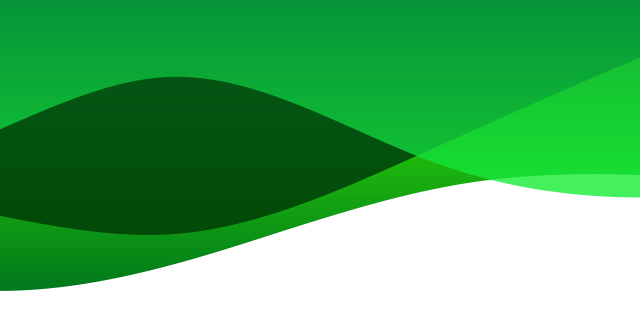
This background is drawn by a Shadertoy shader. Its source:

```glsl
// Overlapping translucent green waves above a white lower ground.
// Three smooth curves, built from cubic Hermite spans, split the canvas into
// regions; each region has a vertical gradient and is blended by coverage.

const vec3 WHITE      = vec3(1.0);
const vec3 SKY_TOP    = vec3(0.022, 0.580, 0.225);
const vec3 SKY_LOW    = vec3(0.065, 0.745, 0.200);
const vec3 DARK_TOP   = vec3(0.015, 0.335, 0.080);
const vec3 DARK_LOW   = vec3(0.008, 0.290, 0.020);
const vec3 BRIGHT_TOP = vec3(0.085, 0.760, 0.200);
const vec3 BRIGHT_LOW = vec3(0.090, 0.870, 0.190);
const vec3 LEAF_TOP   = vec3(0.115, 0.720, 0.050);
const vec3 LEAF_LOW   = vec3(0.000, 0.470, 0.110);
const vec3 PALE       = vec3(0.270, 0.940, 0.370);

// Cubic through two knots, each given as (x, height, slope)
float hermite(float x, vec3 k0, vec3 k1) {
    float span = k1.x - k0.x;
    float t = (x - k0.x) / span;
    float s = 1.0 - t;
    float ease = t * t * (3.0 - 2.0 * t);
    return mix(k0.y, k1.y, ease) + span * t * s * (s * k0.z - t * k1.z);
}

// Smooth curve of three spans
float wave(float x, vec3 k0, vec3 k1, vec3 k2, vec3 k3) {
    if (x < k1.x) return hermite(x, k0, k1);
    if (x < k2.x) return hermite(x, k1, k2);
    return hermite(x, k2, k3);
}

// Antialiased coverage of the area above a curve
float above(float y, float height, float pixel) {
    return clamp(0.5 + (y - height) / pixel, 0.0, 1.0);
}

// Vertical gradient between two heights
vec3 gradient(float y, float low, float high, vec3 lowColor, vec3 highColor) {
    return mix(lowColor, highColor, clamp((y - low) / (high - low), 0.0, 1.0));
}

void mainImage(out vec4 fragColor, in vec2 fragCoord) {
    // Canvas is 2 units wide and 1 unit high
    vec2 p = fragCoord / iResolution.xy * vec2(2.0, 1.0);
    float pixel = 1.0 / iResolution.y;

    // Boundaries
    float crest = wave(p.x, vec3(0.0, 0.596, 0.43), vec3(0.552, 0.760, 0.0),
                            vec3(1.302, 0.513, -0.40), vec3(2.0, 0.383, 0.0));
    float rise  = wave(p.x, vec3(0.0, 0.3255, -0.20), vec3(0.469, 0.2656, 0.0),
                            vec3(1.302, 0.513, 0.45), vec3(2.0, 0.820, 0.42));
    float base  = wave(p.x, vec3(0.0, 0.091, 0.0), vec3(0.781, 0.245, 0.32),
                            vec3(1.529, 0.4375, 0.12), vec3(2.0, 0.453, -0.04));
    float overCrest = above(p.y, crest, pixel);
    float overRise  = above(p.y, rise, pixel);
    float overBase  = above(p.y, base, pixel);

    // Region fills
    vec3 sky    = gradient(p.y, 0.51, 1.00, SKY_LOW, SKY_TOP);
    vec3 dark   = gradient(p.y, 0.27, 0.76, DARK_LOW, DARK_TOP);
    vec3 bright = gradient(p.y, 0.44, 0.80, BRIGHT_LOW, BRIGHT_TOP);
    vec3 leaf   = gradient(p.y, 0.09, 0.51, LEAF_LOW, LEAF_TOP);

    // Layers on either side of the crest
    vec3 lower = mix(WHITE, mix(leaf, dark, overRise), overBase);
    vec3 upper = mix(PALE, mix(bright, sky, overRise), overBase);
    fragColor = vec4(mix(lower, upper, overCrest), 1.0);
}
```
